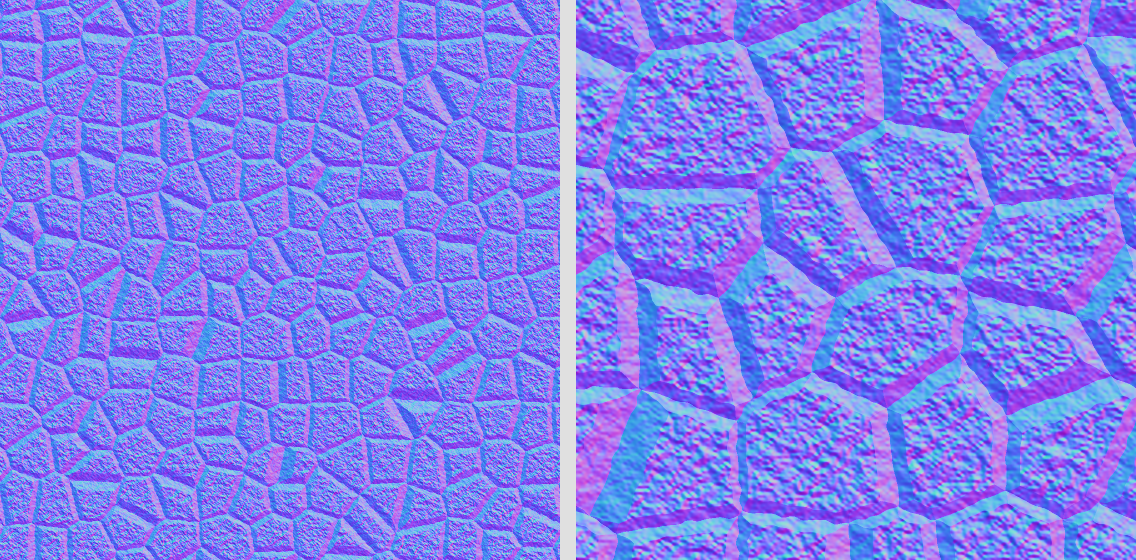
Left, the full canvas; right, a detail of the centre.
A Shadertoy shader for this texture map:

```glsl
// Tangent-space normal map of a wall of bevelled, rough-hewn irregular stones.
#define CELLS 14.0         // stones across the canvas
#define JITTER 0.70        // irregularity of the stone layout
#define BEVEL 0.24         // bevel extent, widest between close neighbours
#define BEVEL_SLOPE 0.53   // steepness of the bevels
#define GRAIN_FREQ 140.0   // coarsest grain octave, per canvas
#define GRAIN_SLOPE 1.30   // roughness of the stone faces
#define BEVEL_GRAIN 0.45   // share of the roughness left on bevels
#define EDGE_WOBBLE 0.035  // raggedness of the stone outlines, in cells

vec2 hash22(vec2 p) {
    vec3 q = fract(vec3(p.xyx) * vec3(0.1031, 0.1030, 0.0973));
    q += dot(q, q.yzx + 33.33);
    return fract((q.xx + q.yz) * q.zy);
}

float valueNoise(vec2 p) {
    vec2 i = floor(p), f = fract(p);
    f = f * f * (3.0 - 2.0 * f);
    float low = mix(hash22(i).x, hash22(i + vec2(1, 0)).x, f.x);
    float high = mix(hash22(i + vec2(0, 1)).x, hash22(i + vec2(1, 1)).x, f.x);
    return mix(low, high, f.y);
}

// Surface tilt of the fine grain, slightly stretched sideways.
vec2 grainTilt(vec2 uv) {
    vec2 stretch = vec2(0.8, 1.0), tilt = vec2(0.0);
    vec2 dx = vec2(0.5, 0.0), dy = vec2(0.0, 0.5);
    float freq = GRAIN_FREQ, weight = 0.4;
    for (int i = 0; i < 3; i++) {
        vec2 q = uv * freq * stretch + 17.3 * float(i);
        vec2 diff = vec2(valueNoise(q - dx) - valueNoise(q + dx),
                         valueNoise(q - dy) - valueNoise(q + dy));
        tilt += weight * diff * stretch;
        freq *= 2.0;
        weight += 0.3;
    }
    return tilt;
}

// xy: bevel tilt towards the nearest neighbour, z: 1 on bevels, 0 on faces.
vec3 stoneBevel(vec2 p, float softness) {
    vec2 cell = floor(p), nearest = vec2(0.0), second = vec2(0.0);
    float d1 = 1e3, d2 = 1e3;
    for (int y = -2; y <= 2; y++)
    for (int x = -2; x <= 2; x++) {
        vec2 id = cell + vec2(x, y);
        vec2 offset = (hash22(mod(id, CELLS) + 5.0) - 0.5) * JITTER;
        vec2 toSite = id + 0.5 + offset - p;
        float d = dot(toSite, toSite);
        if (d < d1) {
            d2 = d1; second = nearest;
            d1 = d;  nearest = toSite;
        } else if (d < d2) {
            d2 = d;  second = toSite;
        }
    }
    // Difference of squared distances is linear, so every bevel is planar.
    float bevel = 1.0 - smoothstep(BEVEL - softness, BEVEL + softness, d2 - d1);
    return vec3(normalize(second - nearest) * BEVEL_SLOPE * bevel, bevel);
}

void mainImage(out vec4 fragColor, in vec2 fragCoord) {
    float pixel = 1.0 / min(iResolution.x, iResolution.y);
    vec2 uv = fragCoord * pixel;

    // Ragged outlines
    vec2 wobble = vec2(valueNoise(uv * 160.0), valueNoise(uv * 160.0 + 41.0)) - 0.5;

    // Supersampled bevels keep the seams smooth
    vec3 stone = vec3(0.0);
    for (int i = 0; i < 4; i++) {
        vec2 sub = (vec2(i & 1, i >> 1) - 0.5) * 0.5 * pixel;
        vec2 p = (uv + sub) * CELLS + wobble * EDGE_WOBBLE;
        stone += 0.25 * stoneBevel(p, CELLS * pixel * 0.5);
    }

    // Combine bevel and grain, then encode the normal
    float roughness = GRAIN_SLOPE * mix(1.0, BEVEL_GRAIN, stone.z);
    vec3 normal = normalize(vec3(stone.xy + grainTilt(uv) * roughness, 1.0));
    fragColor = vec4(normal * 0.5 + 0.5, 1.0);
}
```
